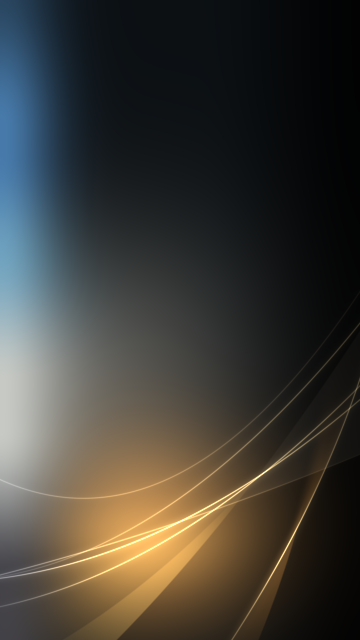
Write a Shadertoy shader that draws this background.

```glsl
#define NIGHT vec3(0.045, 0.062, 0.075)
#define HAZE vec3(0.27, 0.255, 0.23)
#define AMBER vec3(0.62, 0.40, 0.16)
#define GOLD vec3(0.26, 0.21, 0.10)
#define SPARK vec3(1.0, 0.88, 0.62)
#define SKY_BLUE vec3(0.28, 0.48, 0.67)
#define SKY_PALE vec3(0.78, 0.79, 0.77)
#define DUSK vec3(0.24, 0.24, 0.27)
#define LINE_WIDTH 0.0012
#define HALO_WIDTH 0.007

const int STRANDS = 5;

// Each strand is y = a + b x + c x^2
const vec3 PATHS[STRANDS] = vec3[](
    vec3(0.2507, -0.2533, 0.547),
    vec3(0.0988, 0.0963, 0.300),
    vec3(0.0964, 0.0752, 0.204),
    vec3(0.0520, 0.1213, 0.224),
    vec3(0.1015, 0.1455, 0.043));

// Strength, brightest x, spread along x
const vec3 LIGHTS[STRANDS] = vec3[](
    vec3(0.24, 0.35, 0.55),
    vec3(0.38, 0.60, 0.55),
    vec3(0.95, 0.45, 0.48),
    vec3(0.80, 0.52, 0.42),
    vec3(0.45, 0.30, 0.45));

float bell(float x) { return exp(-x * x); }

float glow(vec2 p, vec2 center, vec2 size) {
    vec2 q = (p - center) / size;
    return exp(-dot(q, q));
}

// Signed distance to a parabola, in canvas heights; p.x spans the given width
float curveDistance(vec2 p, vec3 k, vec2 span) {
    float offset = p.y - (k.x + p.x * (k.y + k.z * p.x));
    float slope = (k.y + 2.0 * k.z * p.x) * span.y / span.x;
    return offset * span.y / sqrt(1.0 + slope * slope);
}

float above(float d, float softness) {
    return smoothstep(-softness, softness, d);
}

float strand(float d, float pixel) {
    float width = max(LINE_WIDTH, 0.65 * pixel);
    return bell(d / width) + 0.10 * bell(d / HALO_WIDTH);
}

// Colour of the light along the left side
vec3 sideLight(float y) {
    vec3 c = mix(DUSK, SKY_PALE, smoothstep(0.08, 0.33, y));
    c = mix(c, vec3(0.44, 0.64, 0.75), smoothstep(0.40, 0.61, y));
    c = mix(c, SKY_BLUE, smoothstep(0.58, 0.76, y));
    return mix(c, vec3(0.16, 0.27, 0.37), smoothstep(0.80, 1.02, y));
}

vec3 background(vec2 p) {
    vec3 c = NIGHT * (1.0 - 0.85 * smoothstep(0.55, 1.0, p.x));
    c += HAZE * glow(p, vec2(0.30, 0.43), vec2(0.40, 0.22));
    c += AMBER * glow(p, vec2(0.40, 0.17), vec2(0.33, 0.15));
    float reach = mix(0.155, 0.205, bell((p.y - 0.42) / 0.17));
    return mix(c, sideLight(p.y), bell(p.x / reach));
}

void mainImage(out vec4 fragColor, in vec2 fragCoord) {
    vec2 p = fragCoord / iResolution.xy;
    float aspect = iResolution.x / iResolution.y;
    float pixel = 1.0 / iResolution.y;
    vec2 span = vec2(aspect, 1.0);
    vec3 color = background(p);

    // Golden fan below the main strand
    float top = curveDistance(p, PATHS[2], span);
    float middle = curveDistance(p, vec3(-0.0516, 0.2537, 0.248), span);
    float bottom = curveDistance(p, vec3(-0.1626, 0.4327, 0.213), span);
    float fan = above(-top, pixel) * above(bottom, pixel);
    float fold = 0.55 + 0.45 * above(-middle, pixel);
    color += GOLD * fan * fold * glow(p, vec2(0.40, 0.09), vec2(0.30, 0.16));
    color += GOLD * 0.6 * glow(p, vec2(0.38, 0.15), vec2(0.22, 0.06));

    // Faint veils past the crossing
    float low = curveDistance(p, PATHS[4], span);
    float upperVeil = above(top, pixel) * above(-bottom, pixel);
    float lowerVeil = above(low, pixel) * above(-top, pixel);
    float pastCrossing = smoothstep(0.58, 0.76, p.x);
    color += HAZE * pastCrossing * (0.13 * upperVeil + 0.17 * lowerVeil);

    // Steep ribbon at the right, with x as a function of y
    vec2 turned = p.yx;
    float steep = curveDistance(turned, vec3(0.644, 1.1565, -0.697), span.yx);
    float edge = curveDistance(turned, vec3(0.718, 0.7306, -0.653), span.yx);
    float ribbon = above(steep, 0.012) * above(-edge, pixel)
                 + above(-steep, pixel) * above(edge, 0.012);
    color += AMBER * 0.38 * ribbon * bell((p.y - 0.15) / 0.14);
    float flare = 0.22 + 0.55 * bell((p.y - 0.14) / 0.07);
    color += SPARK * strand(steep, pixel) * flare;

    // Thin light strands
    for (int i = 0; i < STRANDS; i++) {
        vec3 light = LIGHTS[i];
        float d = curveDistance(p, PATHS[i], span);
        float along = light.x * bell((p.x - light.y) / light.z);
        vec3 tint = mix(vec3(0.85), SPARK, smoothstep(0.0, 0.35, p.x));
        color += tint * strand(d, pixel) * along * 0.75;
    }

    fragColor = vec4(clamp(color, 0.0, 1.0), 1.0);
}
```
